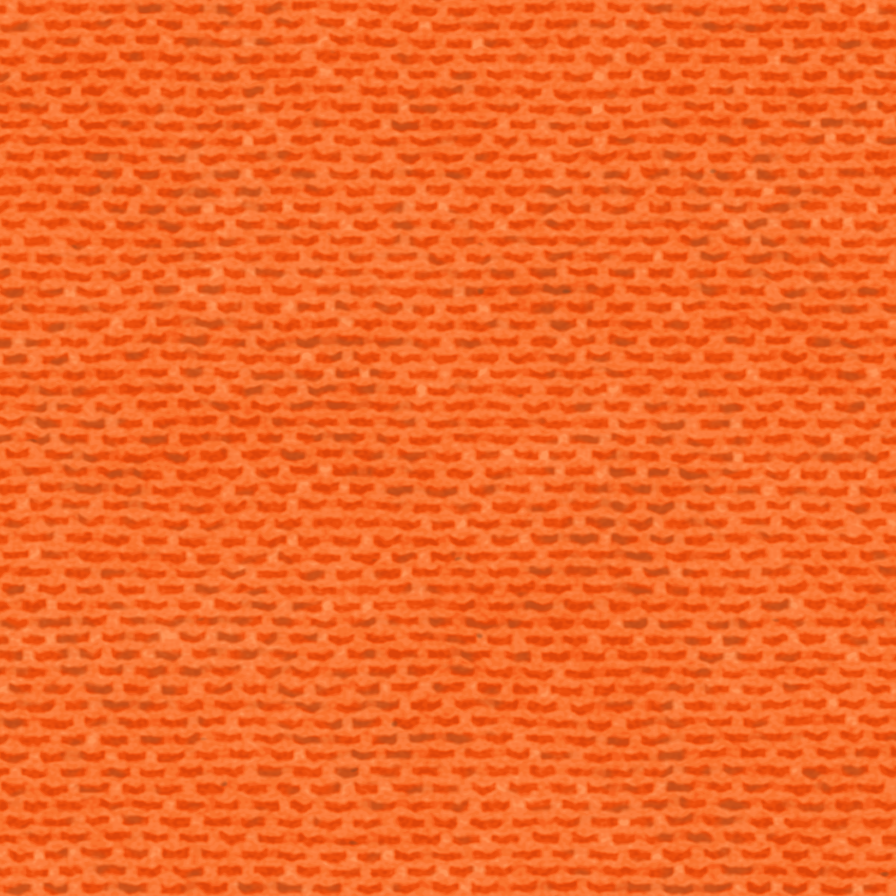
This texture is drawn by a Shadertoy shader. Its source:

```glsl
// Coarse orange cloth: 54 weft rows parted by broken dark grooves, with 23 knots
// along each row, staggered by half a repeat on alternate rows. Gradient noise
// bends the yarn, roughens it with fibres and soils a few of the grooves.

const float TAU = 6.2831853;

float hash(vec2 p) {
    vec3 q = fract(vec3(p.xyx) * 0.1031);
    q += dot(q, q.yzx + 33.33);
    return fract((q.x + q.y) * q.z);
}

vec2 gradient(vec2 cell) {
    float angle = TAU * hash(cell);
    return vec2(cos(angle), sin(angle));
}

float gradientNoise(vec2 p) {
    vec2 i = floor(p), f = fract(p);
    vec2 u = f * f * f * (f * (f * 6.0 - 15.0) + 10.0);
    vec2 e = vec2(1.0, 0.0);
    float low = mix(dot(gradient(i), f), dot(gradient(i + e), f - e), u.x);
    float high = mix(dot(gradient(i + e.yx), f - e.yx),
                     dot(gradient(i + 1.0), f - 1.0), u.x);
    return mix(low, high, u.y);
}

// Dye colour from deep groove (0) to raised fibre (1)
vec3 dye(float tone) {
    vec3 c = mix(vec3(0.87, 0.27, 0.04), vec3(0.93, 0.31, 0.05), smoothstep(0.0, 0.22, tone));
    c = mix(c, vec3(0.97, 0.38, 0.12), smoothstep(0.22, 0.44, tone));
    c = mix(c, vec3(0.98, 0.45, 0.18), smoothstep(0.44, 0.64, tone));
    c = mix(c, vec3(0.99, 0.49, 0.24), smoothstep(0.64, 0.80, tone));
    return mix(c, vec3(1.0, 0.58, 0.34), smoothstep(0.80, 1.1, tone));
}

void mainImage(out vec4 fragColor, in vec2 fragCoord) {
    vec2 uv = fragCoord / iResolution.xy;

    // Weave coordinates, bent by slack and uneven yarn
    vec2 p = uv * vec2(23.0, 54.0);
    p.y += 0.35 * gradientNoise(uv * vec2(7.0, 9.0))
         + 0.24 * gradientNoise(uv * vec2(75.0, 50.0) + 17.0);
    float row = floor(p.y);
    float x = p.x + 0.5 * mod(row, 2.0) + 0.22 * hash(vec2(row, 5.0))
            + 0.25 * gradientNoise(vec2(p.x * 0.8, row * 3.7));
    float v = fract(p.y) - 0.5;
    float arch = cos(TAU * x);
    float chance = hash(vec2(floor(x + 0.5), row));

    // Groove between rows, interrupted where the warp rises over it
    float d = abs(v - 0.08 * arch);
    float groove = 1.0 - smoothstep(0.10, 0.41, d);
    float crossing = smoothstep(0.15, 0.95, arch);
    float dash = 1.0 - crossing * (0.55 + 0.45 * chance);
    float knot = crossing * (1.0 - smoothstep(0.08, 0.48, abs(v))) * chance * chance;

    // Fibre grain and broad fading
    float grain = 0.28 * gradientNoise(uv * vec2(150.0, 190.0))
                + 0.20 * gradientNoise(uv * vec2(65.0, 110.0) + 41.0);
    float fade = 0.13 * gradientNoise(uv * 5.0 + 8.0)
               + 0.12 * gradientNoise(uv * vec2(14.0, 20.0) + 3.0);
    float tone = 0.74 - 0.60 * groove * dash + 0.28 * knot
               - 0.04 * cos(2.0 * TAU * x) * (1.0 - groove) + grain + fade;
    vec3 color = dye(tone);

    // Dull, brownish soil caught in the grooves
    float soil = smoothstep(0.0, 0.45, gradientNoise(uv * vec2(30.0, 48.0) + 71.0)
               + 0.5 * gradientNoise(uv * 6.0 + 29.0));
    color = mix(color, vec3(0.68, 0.33, 0.15), 0.50 * soil * groove * dash);

    // Rare dark specks
    float speck = smoothstep(0.50, 0.68, gradientNoise(uv * vec2(42.0, 60.0) + 113.0));
    color = mix(color, vec3(0.50, 0.27, 0.14), 0.6 * speck * groove);

    fragColor = vec4(color, 1.0);
}
```
